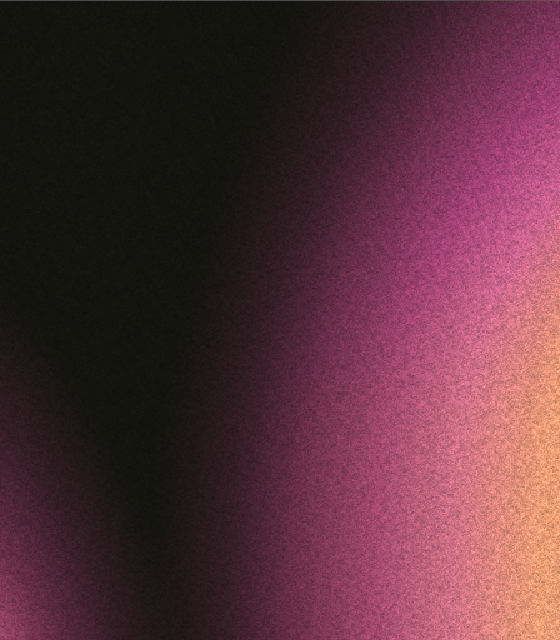
Give the GLSL for this background, as a WebGL 1 fragment shader.

```glsl
precision highp float;

uniform vec2 u_resolution;

// Colour ramp, from shadow to the hottest part of the glow
const vec3 SHADOW = vec3(0.076, 0.078, 0.058);
const vec3 PLUM = vec3(0.215, 0.118, 0.155);
const vec3 WINE = vec3(0.40, 0.175, 0.285);
const vec3 ROSE = vec3(0.64, 0.285, 0.43);
const vec3 PINK = vec3(0.81, 0.44, 0.52);
const vec3 ORANGE = vec3(0.93, 0.62, 0.46);
const vec3 COOL_SHIFT = vec3(-0.01, -0.055, 0.05);

// Right glow: each contour lies at x = BASE + RISE * pow(y, BEND)
const float START_BASE = 0.25;
const float START_RISE = 0.26;
const float START_BEND = 2.0;
const float START_EASE = 1.4;
const vec4 BASE = vec4(0.515, 0.67, 0.81, 0.965);
const vec4 RISE = vec4(0.42, 0.52, 0.58, 0.85);
const vec4 BEND = vec4(2.5, 3.0, 3.2, 3.2);

// Corner glow at the lower left
const vec2 CORNER_SIZE = vec2(0.34, 0.56);
const float CORNER_ROUNDNESS = 1.25;
const float CORNER_EASE = 1.25;
const float CORNER_HEAT = 2.9;

// Film grain and the thin line along the top
const vec2 GRAIN_CELLS = vec2(448.0, 512.0);
const float GRAIN_STRENGTH = 0.17;
const float CLUMP_STRENGTH = 0.10;
const float CLUMP_SIZE = 1.7;
const float TOP_LINE_WIDTH = 0.0016;
const vec3 TOP_LINE_COLOR = vec3(0.30, 0.30, 0.29);

float hash(vec2 p) {
  return fract(sin(dot(p, vec2(12.9898, 78.233))) * 43758.5453);
}

float noise(vec2 p) {
  vec2 i = floor(p);
  vec2 f = fract(p);
  f = f * f * (3.0 - 2.0 * f);
  float low = mix(hash(i), hash(i + vec2(1.0, 0.0)), f.x);
  float high = mix(hash(i + vec2(0.0, 1.0)), hash(i + 1.0), f.x);
  return mix(low, high, f.y);
}

float ramp(float from, float to, float x) {
  return clamp((x - from) / (to - from), 0.0, 1.0);
}

// Heat runs from 0 (shadow) to 5 (orange)
float rightHeat(vec2 uv) {
  float start = START_BASE + START_RISE * pow(uv.y, START_BEND);
  vec4 edge = BASE + RISE * pow(vec4(uv.y), BEND);
  return 2.0 * pow(ramp(start, edge.x, uv.x), START_EASE)
    + ramp(edge.x, edge.y, uv.x)
    + ramp(edge.y, edge.z, uv.x)
    + ramp(edge.z, edge.w, uv.x);
}

float cornerHeat(vec2 uv) {
  vec2 q = pow(uv / CORNER_SIZE, vec2(CORNER_ROUNDNESS));
  float reach = pow(q.x + q.y, 1.0 / CORNER_ROUNDNESS);
  return CORNER_HEAT * pow(max(1.0 - reach, 0.0), CORNER_EASE);
}

vec3 heatColor(float heat, float coolness) {
  vec3 shift = COOL_SHIFT * coolness;
  vec3 color = mix(SHADOW, PLUM, clamp(heat, 0.0, 1.0));
  color = mix(color, WINE, clamp(heat - 1.0, 0.0, 1.0));
  color = mix(color, ROSE + shift * 0.6, clamp(heat - 2.0, 0.0, 1.0));
  color = mix(color, PINK + shift, clamp(heat - 3.0, 0.0, 1.0));
  return mix(color, ORANGE, clamp(heat - 4.0, 0.0, 1.0));
}

void main() {
  vec2 uv = gl_FragCoord.xy / u_resolution;

  // Glows, cooler towards the top
  float heat = rightHeat(uv) + cornerHeat(uv);
  vec3 color = heatColor(heat, smoothstep(0.3, 0.72, uv.y));

  // Fine and clumped grain, scaled by brightness
  vec2 cell = floor(uv * GRAIN_CELLS);
  float grain = hash(cell) + hash(cell.yx + 571.0) - 1.0;
  float clump = 2.0 * noise(cell / CLUMP_SIZE + 37.0) - 1.0;
  color *= 1.0 + GRAIN_STRENGTH * grain + CLUMP_STRENGTH * clump;

  // Soft line on the top edge
  float line = smoothstep(1.0 - 1.5 * TOP_LINE_WIDTH, 1.0 - 0.5 * TOP_LINE_WIDTH, uv.y);
  color = mix(color, max(color, TOP_LINE_COLOR), line);

  gl_FragColor = vec4(clamp(color, 0.0, 1.0), 1.0);
}
```
